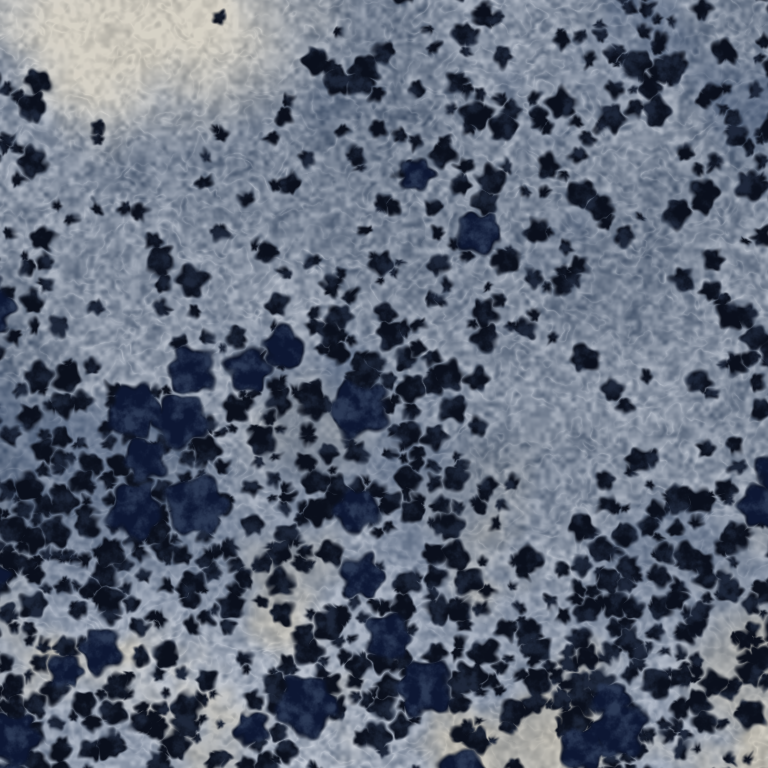
This texture is drawn by a Shadertoy shader. Its source:

```glsl
// Dark navy colonies scattered over a wispy blue-grey film with cream patches.
// Jittered cell blobs of three sizes, thinned by a density map, lie on a
// ground of domain-warped noise with pale rims around the colonies.

float hash(vec2 p) {
    vec3 q = fract(p.xyx * 0.1031);
    q += dot(q, q.yzx + 33.33);
    return fract((q.x + q.y) * q.z);
}

float noise(vec2 p) {
    vec2 i = floor(p), f = fract(p);
    f = f * f * (3.0 - 2.0 * f);
    return mix(mix(hash(i), hash(i + vec2(1, 0)), f.x),
               mix(hash(i + vec2(0, 1)), hash(i + vec2(1, 1)), f.x), f.y);
}

float fbm(vec2 p) {
    float sum = 0.0, amp = 0.533;
    for (int i = 0; i < 4; i++) {
        sum += amp * noise(p);
        p = mat2(1.6, 1.2, -1.2, 1.6) * p + 17.3;
        amp *= 0.5;
    }
    return sum;
}

// Soft round patch, 1 at its centre and 0 beyond its radius
float patchAt(vec2 uv, vec2 centre, vec2 radius) {
    return 1.0 - smoothstep(0.3, 1.0, length((uv - centre) / radius));
}

float creamCorner(vec2 uv) {
    return patchAt(uv + 0.12 * (fbm(uv * 9.0) - 0.5), vec2(0.19, 1.0), vec2(0.3, 0.2));
}

// Chance of a colony: crowded below, sparse above
float crowding(vec2 uv) {
    float density = 0.72 - 0.56 * smoothstep(0.2, 0.8, uv.y);
    density += 1.5 * (fbm(uv * 7.0 + 40.0) - 0.5);
    density += 0.25 * smoothstep(0.5, 0.9, uv.x) * smoothstep(0.6, 0.9, uv.y);
    density -= 0.3 * patchAt(uv, vec2(0.75, 0.48), vec2(0.3, 0.18));
    return clamp(density - 0.4 * creamCorner(uv), 0.03, 0.95);
}

// Distance to the nearest lobed blob, in canvas units
float blobs(vec2 uv, float cells, float seed, float share) {
    vec2 p = uv * cells;
    float nearest = 9.0;
    for (int y = -1; y <= 1; y++)
    for (int x = -1; x <= 1; x++) {
        vec2 id = floor(p) + vec2(x, y);
        vec2 key = id + seed;
        vec2 centre = id + 0.15 + 0.7 * vec2(hash(key), hash(key + 71.7));
        if (hash(key + 133.1) > share * crowding(centre / cells)) continue;
        vec2 r = p - centre;
        float size = mix(0.28, 0.56, hash(key + 201.9));
        float turn = 6.28 * hash(key + 277.3);
        float lobes = 1.0 + 0.13 * cos(5.0 * atan(r.y, r.x + 1e-5) + turn);
        float squash = 1.0 + 0.18 * dot(normalize(r + 1e-5), vec2(cos(turn), sin(turn)));
        nearest = min(nearest, length(r) * squash - size * lobes);
    }
    return nearest / cells;
}

// Fine curling fibres and grain of the film
float wisps(vec2 uv) {
    vec2 curl = vec2(fbm(uv * 28.0), fbm(uv * 28.0 + 60.0)) - 0.5;
    vec2 p = uv + 0.045 * curl;
    float fibres = 1.0 - abs(2.0 * noise(mat2(70, 45, -55, 85) * p) - 1.0);
    return 0.55 * fibres + 0.75 * noise(uv * 150.0) - 0.65;
}

void mainImage(out vec4 fragColor, in vec2 fragCoord) {
    vec2 uv = fragCoord / iResolution.y;
    float low = 1.0 - smoothstep(0.12, 0.48, uv.y);
    float broad = fbm(uv * 6.0 + 9.0) - 0.5;

    // Colonies with ragged outlines
    vec2 ragged = uv + 0.009 * (vec2(noise(uv * 75.0), noise(uv * 75.0 + 31.0)) - 0.5);
    float single = blobs(ragged, 31.0, 5.0, 0.85);
    float cluster = blobs(ragged, 14.0, 90.0, 0.34);
    float speck = blobs(ragged, 58.0, 160.0, 0.32);
    float dist = min(min(single, cluster), speck);

    // Blue-grey film, paler below and around colonies
    float rim = smoothstep(0.0, 0.005, dist) * (1.0 - smoothstep(0.005, 0.014, dist));
    float cream = creamCorner(uv);
    float tone = 0.47 + 0.5 * broad + 0.6 * wisps(uv);
    tone += 0.3 * low + 0.12 * rim + 0.45 * cream;
    vec3 color = mix(vec3(0.25, 0.31, 0.40), vec3(0.70, 0.73, 0.78), clamp(tone, 0.0, 1.15));

    // Warm cream where the film is worn away
    float warm = cream + low * smoothstep(-0.08, 0.2, fbm(uv * 8.0 + 25.0) - 0.5);
    warm += 0.8 * patchAt(uv, vec2(0.98, 0.12), vec2(0.12));
    warm += 0.5 * patchAt(uv, vec2(0.4, 0.44), vec2(0.1));
    vec3 sand = vec3(0.80, 0.77, 0.70) * (0.75 + 0.3 * clamp(tone, 0.0, 1.1));
    color = mix(color, sand, 0.75 * clamp(warm, 0.0, 1.0));

    // Blue haze seeping between crowded colonies
    float haze = smoothstep(0.35, 0.9, crowding(uv)) * (1.0 - 0.6 * low);
    color = mix(color, vec3(0.22, 0.30, 0.43), 0.45 * haze);

    // Navy bodies, mottled inside and blacker in the small ones
    float mottle = smoothstep(0.35, 0.8, fbm(uv * 65.0 + 12.0));
    float blue = 1.0 - smoothstep(-0.008, 0.004, cluster);
    vec3 body = mix(vec3(0.04, 0.06, 0.11), vec3(0.05, 0.09, 0.20), blue);
    body = mix(body, vec3(0.21, 0.27, 0.38), mottle * (0.45 + 0.3 * blue));
    color = mix(body, color, smoothstep(-0.0035, 0.0035, dist));

    fragColor = vec4(color, 1.0);
}
```
